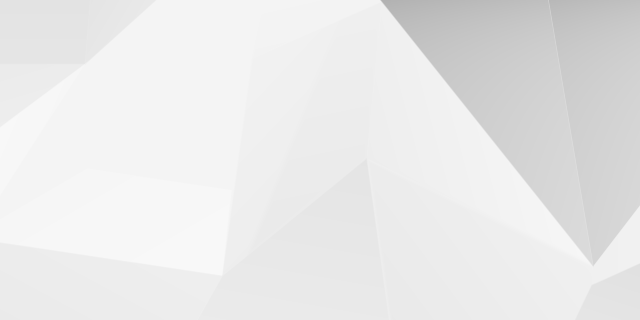
This background is drawn by a Shadertoy shader. Its source:

```glsl
// Pale folded-paper backdrop: overlapping convex facets in soft greys.
// Each facet is a half-plane polygon whose tone runs linearly between
// three corners; facets are painted back to front.

const vec2 CANVAS = vec2(2.0, 1.0);   // all positions use these units
const float CRISP = 0.003;            // edge half-widths
const float SOFT = 0.012;
const float BASE_TONE = 0.955;
const float SHADOW_DEPTH = 0.075;     // extra darkness along the top right
const float SHADOW_FALLOFF = 8.0;

// Corners shared by several facets
const vec2 LEFT_NOTCH = vec2(0.266, 0.800);
const vec2 LEFT_RIM   = vec2(-0.10, 0.527);
const vec2 LEFT_TIP   = vec2(-0.10, 0.257);
const vec2 TOP_LEFT   = vec2(-0.10, 1.100);
const vec2 SEAM_TOP   = vec2(0.290, 1.100);
const vec2 LOW_FOLD   = vec2(0.695, 0.138);
const vec2 LOW_BASE   = vec2(0.560, -0.10);
const vec2 MID_FOLD   = vec2(0.789, 0.818);
const vec2 CREST      = vec2(1.193, 0.995);
const vec2 PEAK       = vec2(1.146, 0.505);
const vec2 PEAK_BASE  = vec2(1.230, -0.10);
const vec2 DARK_SEAM  = vec2(1.697, 1.100);
const vec2 PINCH      = vec2(1.854, 0.167);
const vec2 PINCH_LOW  = vec2(1.849, 0.109);
const vec2 RIGHT_HIGH = vec2(2.100, 0.487);
const vec2 RIGHT_LOW  = vec2(2.100, 0.222);

float cross2(vec2 a, vec2 b) { return a.x * b.y - a.y * b.x; }

// Signed distance bound to a convex quad; repeat a corner for a triangle
float quadDistance(vec2 p, vec2 a, vec2 b, vec2 c, vec2 d) {
    vec2 corners[4] = vec2[4](a, b, c, d);
    float winding = sign(cross2(b - a, c - a));
    float dist = -1e3;
    for (int i = 0; i < 4; i++) {
        vec2 start = corners[i];
        vec2 edge = corners[(i + 1) % 4] - start;
        if (dot(edge, edge) > 0.0)
            dist = max(dist, -winding * cross2(normalize(edge), p - start));
    }
    return dist;
}

// Tone interpolated from its values at corners a, b and c
float planeTone(vec2 p, vec2 a, vec2 b, vec2 c, vec3 tones) {
    float area = cross2(b - a, c - a);
    float wb = cross2(p - a, c - a) / area;
    float wc = cross2(b - a, p - a) / area;
    return dot(tones, vec3(1.0 - wb - wc, wb, wc));
}

// Paints one facet over the tone and returns its coverage
float facet(inout float tone, vec2 p, vec2 a, vec2 b, vec2 c, vec2 d,
            vec3 tones, float blur) {
    float width = max(blur, 0.75 / iResolution.y);
    float cover = 1.0 - smoothstep(-width, width, quadDistance(p, a, b, c, d));
    tone = mix(tone, planeTone(p, a, b, c, tones), cover);
    return cover;
}

void mainImage(out vec4 fragColor, in vec2 fragCoord) {
    vec2 p = fragCoord / iResolution.xy * CANVAS;
    float tone = BASE_TONE;

    // Upper left corner and its bright sliver
    vec2 slopeTop = vec2(0.598, 1.1);
    facet(tone, p, TOP_LEFT, LEFT_RIM, LEFT_NOTCH, slopeTop, vec3(0.90, 0.935, 0.925), CRISP);
    facet(tone, p, TOP_LEFT, vec2(-0.1, 0.8), LEFT_NOTCH, SEAM_TOP, vec3(0.885, 0.90, 0.90), CRISP);
    facet(tone, p, SEAM_TOP, LEFT_NOTCH, slopeTop, slopeTop, vec3(0.89, 0.905, 0.92), CRISP);
    facet(tone, p, LEFT_NOTCH, LEFT_RIM, vec2(-0.1, 0.233), vec2(-0.1, 0.233), vec3(0.965, 0.975, 0.97), CRISP);

    // Lower left slab and the floor below it
    facet(tone, p, LEFT_TIP, vec2(0.273, 0.474), vec2(0.724, 0.406), LOW_FOLD, vec3(0.965, 0.965, 0.97), CRISP);
    facet(tone, p, LEFT_TIP, LOW_FOLD, LOW_BASE, vec2(-0.1), vec3(0.925, 0.935, 0.925), CRISP);

    // Broad middle plane with a faint inner fold, and the flap above
    facet(tone, p, MID_FOLD, CREST, PEAK, LOW_FOLD, vec3(0.947, 0.94, 0.928), CRISP);
    facet(tone, p, vec2(1.06, 0.937), CREST, PEAK, vec2(0.78, 0.21), vec3(0.937, 0.938, 0.922), SOFT);
    facet(tone, p, vec2(0.849, 1.1), vec2(1.433, 1.1), MID_FOLD, MID_FOLD, vec3(0.96, 0.955, 0.95), CRISP);

    // Bright right slope, lower plane and central shard
    facet(tone, p, CREST, PEAK, PINCH, PINCH, vec3(0.94, 0.93, 0.965), CRISP);
    facet(tone, p, PEAK, PINCH, vec2(1.9, -0.1), PEAK_BASE, vec3(0.925, 0.94, 0.935), SOFT);
    facet(tone, p, PEAK, PEAK_BASE, LOW_BASE, LOW_FOLD, vec3(0.895, 0.92, 0.925), CRISP);

    // Dark pair, deepened toward the top
    vec2 darkTop = vec2(1.109, 1.1);
    float dark = facet(tone, p, darkTop, DARK_SEAM, PINCH, PINCH, vec3(0.76, 0.82, 0.86), CRISP);
    dark = max(dark, facet(tone, p, DARK_SEAM, PINCH, RIGHT_HIGH, vec2(2.1, 1.1), vec3(0.79, 0.835, 0.855), CRISP));
    tone -= SHADOW_DEPTH * dark * exp(-SHADOW_FALLOFF * (1.0 - p.y));

    // Pale wedge and grey corner at the lower right
    facet(tone, p, PINCH, RIGHT_HIGH, RIGHT_LOW, PINCH_LOW, vec3(0.94, 0.95, 0.95), CRISP);
    facet(tone, p, PINCH_LOW, RIGHT_LOW, vec2(2.1, -0.1), vec2(1.749, -0.1), vec3(0.89, 0.875, 0.90), CRISP);

    fragColor = vec4(vec3(tone), 1.0);
}
```
